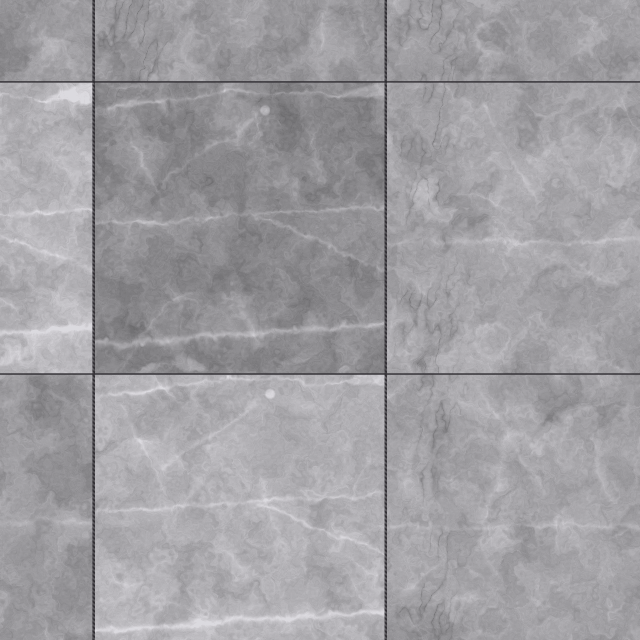
Write a Shadertoy shader that draws this texture.

```glsl
// Square grey marble floor tiles with pale veins, mottled grain and thin dark joints.
#define TILE_SIZE 0.4564
#define TILE_ORIGIN vec2(-0.3100, -0.0408)
#define JOINT_WIDTH vec2(0.0040, 0.0022)
#define JOINT_COLOR vec3(0.19, 0.18, 0.20)
#define STONE_TINT vec3(1.0, 0.992, 1.015)
#define HATCH_COUNT 150.0
#define MOTTLE 0.125
#define VEIN_GAIN 0.13

vec2 hashGradient(vec2 p) {
    vec3 q = fract(p.xyx * vec3(0.1031, 0.1030, 0.0973));
    q += dot(q, q.yzx + 33.33);
    return fract((q.xx + q.yz) * q.zy) * 2.0 - 1.0;
}

float gradientNoise(vec2 p) {
    vec2 i = floor(p), f = fract(p);
    vec2 u = f * f * f * (f * (f * 6.0 - 15.0) + 10.0);
    vec2 e = vec2(0.0, 1.0);
    float low = mix(dot(hashGradient(i), f), dot(hashGradient(i + e.yx), f - e.yx), u.x);
    float high = mix(dot(hashGradient(i + e), f - e), dot(hashGradient(i + 1.0), f - 1.0), u.x);
    return mix(low, high, u.y);
}

float fbm(vec2 p, int octaves) {
    float sum = 0.0, amplitude = 1.0;
    for (int i = 0; i < octaves; i++) {
        sum += amplitude * gradientNoise(p);
        p = mat2(1.62, 1.18, -1.18, 1.62) * p + 17.3;
        amplitude *= 0.72;
    }
    return sum;
}

// Bright core with a soft halo along a segment
float vein(vec2 p, vec2 a, vec2 b, float width) {
    vec2 ab = b - a;
    float t = clamp(dot(p - a, ab) / dot(ab, ab), 0.0, 1.0);
    float d = length(p - a - t * ab) / width;
    return 0.8 * exp(-d * d) + 0.35 * exp(-d * 0.3);
}

// Thin wandering lines at the zero crossings of noise
float hairlines(vec2 p, vec2 seed) {
    float sum = 0.0;
    for (int i = 0; i < 3; i++) {
        p = mat2(0.8, 0.6, -0.6, 0.8) * p + 3.7;
        float crossing = abs(gradientNoise(p * vec2(3.0, 5.0) + seed));
        float mask = smoothstep(0.0, 0.35, gradientNoise(p * 4.0 + seed + 9.0));
        sum += mask * exp(-crossing * 32.0);
    }
    return sum;
}

// Face with long, nearly level veins, a pale corner and a round fleck
float veinedFace(vec2 p, vec2 q, vec2 shift) {
    float v = vein(q, vec2(0.05, 0.91), vec2(0.45, 0.965), 0.007);
    v += vein(q, vec2(0.45, 0.965), vec2(0.84, 0.95), 0.005);
    v += 0.7 * vein(q, vec2(0.23, 0.66), vec2(0.56, 0.89), 0.007);
    v += 0.7 * vein(q, vec2(0.09, 0.87), vec2(0.24, 0.57), 0.007);
    v += vein(q, vec2(0.0, 0.51), vec2(1.0, 0.57), 0.006);
    v += vein(q, vec2(0.56, 0.53), vec2(1.0, 0.36), 0.006);
    v *= 0.65 + 0.9 * gradientNoise(p * 9.0 + 4.0);
    v += 1.1 * vein(q, vec2(0.0, 0.10), vec2(1.0, 0.17), 0.010);
    float reach = q.x - 0.81;
    float wedge = 0.21 * reach - abs(q.y - 0.95 - 0.16 * reach);
    v += 0.9 * smoothstep(-0.004, 0.012, wedge);
    v += 1.1 * smoothstep(0.021, 0.012, length(p + shift - vec2(0.575, 0.90)));
    float flecks = gradientNoise(q * vec2(9.0, 14.0) + 2.0);
    return v + 0.8 * smoothstep(0.12, 0.3, flecks) * smoothstep(0.12, 0.02, p.y);
}

// Quieter face with dark upright streaks and a faint diagonal vein
float streakedFace(vec2 p, vec2 q, vec2 seed) {
    float v = 0.7 * vein(q, vec2(0.32, 0.94), vec2(0.53, 0.57), 0.008);
    v += 0.6 * vein(q, vec2(0.0, 0.46), vec2(1.0, 0.47), 0.007);
    v += 0.5 * vein(q, vec2(0.50, 0.74), vec2(0.74, 0.90), 0.007);
    v += 0.3 * exp(-14.0 * dot(p - vec2(0.45, 0.50), p - vec2(0.45, 0.50)));
    v *= 0.65 + 0.9 * gradientNoise(p * 8.0 + seed);
    float ring = abs(length(q - vec2(0.36, 0.13)) - 0.055);
    v += 0.3 * smoothstep(0.012, 0.0, ring);
    vec2 slanted = vec2(q.x - 0.2 * q.y, q.y);
    float streak = exp(-22.0 * abs(gradientNoise(slanted * vec2(22.0, 6.0) + seed)));
    float zone = smoothstep(0.0, 0.07, p.x) * smoothstep(0.34, 0.16, p.x);
    return v - 0.9 * streak * zone * smoothstep(-0.2, 0.2, gradientNoise(p * 7.0));
}

void mainImage(out vec4 fragColor, in vec2 fragCoord) {
    vec2 uv = fragCoord / iResolution.y;
    float pixel = 1.0 / iResolution.y;
    vec2 grid = (uv - TILE_ORIGIN) / TILE_SIZE;
    vec2 cell = floor(grid), p = fract(grid);
    ivec2 index = ivec2(mod(cell, 3.0));

    // Base tone by column, then by row from the bottom
    mat3 tones = mat3(0.595, 0.695, 0.585,
                      0.680, 0.535, 0.600,
                      0.625, 0.635, 0.620);
    float shade = tones[index.x][index.y];

    // Mottled stone, shifted for each tile
    vec2 seed = cell * vec2(13.0, 29.0) + 40.0;
    vec2 warp = vec2(fbm(p * 7.0 + seed, 4), fbm(p * 7.0 + seed + 51.0, 4));
    vec2 shift = 0.035 * hashGradient(cell + 5.0);
    vec2 q = p + 0.022 * warp + shift * vec2(0.2, 0.6);
    shade += MOTTLE * fbm(p * 5.0 + seed + 0.5 * warp, 6);
    shade += 0.02 * gradientNoise(p * vec2(60.0, 110.0) + seed);

    // Veins
    bool veined = index.y == 1 && index.x < 2 || index == ivec2(1, 0);
    float marks = veined ? veinedFace(p, q, shift) : streakedFace(p, q, seed);
    shade += VEIN_GAIN * (marks + 0.55 * hairlines(q, seed));
    vec3 color = STONE_TINT * clamp(shade, 0.36, 0.86);

    // Joints, with a slanted hatch on the upright ones
    vec2 edge = (0.5 - abs(p - 0.5)) * TILE_SIZE;
    vec2 joint = 1.0 - smoothstep(0.5 * JOINT_WIDTH - 0.5 * pixel, 0.5 * JOINT_WIDTH + 0.5 * pixel, edge);
    float hatch = 0.5 + 0.5 * sin(6.2832 * HATCH_COUNT * (uv.y + 0.7 * uv.x));
    color = mix(color, JOINT_COLOR, joint.x * mix(0.65, 1.0, hatch));
    color = mix(color, JOINT_COLOR, joint.y * 0.9);
    fragColor = vec4(color, 1.0);
}
```
